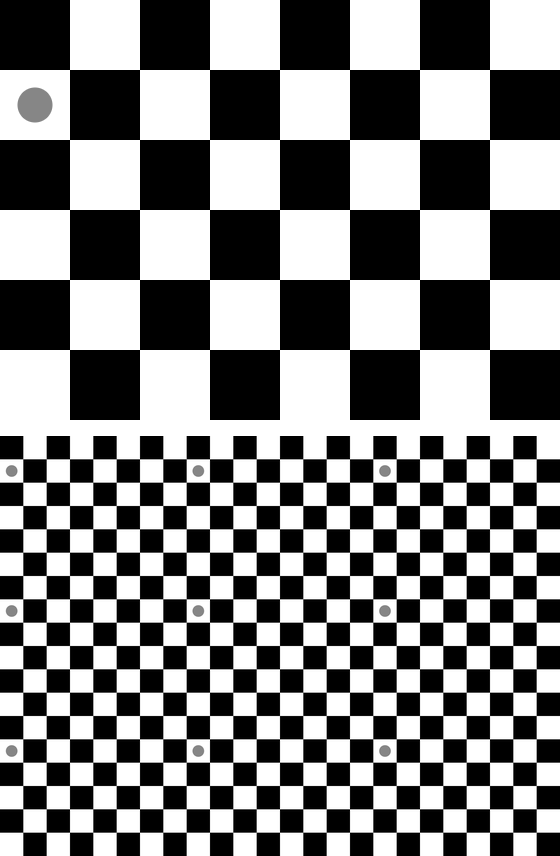
Top: one tile. Bottom: repeated 3 by 3.
A Shadertoy shader for this pattern:

```glsl
#define CELLS vec2(8.0, 6.0)
#define DARK vec3(0.0)
#define LIGHT vec3(1.0)
#define DOT_COLOR vec3(0.525)
#define DOT_CELL vec2(0.0, 4.0)
#define DOT_RADIUS 0.25

// Signed distance to the nearest cell border: positive in even cells, negative in odd ones
vec2 signedBorder(vec2 p) {
    return 0.5 - abs(mod(p + 0.5, 2.0) - 1.0);
}

// Smooth checkerboard: 1 in light cells, 0 in dark cells
float checker(vec2 p, vec2 pixel) {
    vec2 wave = clamp(signedBorder(p) / (0.5 * pixel), -1.0, 1.0);
    return 0.5 + 0.5 * wave.x * wave.y;
}

// Coverage of the disc centred in its cell, wrapped around the canvas
float disc(vec2 p, float pixel) {
    vec2 offset = mod(p - DOT_CELL - 0.5 + 0.5 * CELLS, CELLS) - 0.5 * CELLS;
    return clamp(0.5 - (length(offset) - DOT_RADIUS) / pixel, 0.0, 1.0);
}

void mainImage(out vec4 fragColor, in vec2 fragCoord) {
    // One unit per cell
    vec2 pixel = CELLS / iResolution.xy;
    vec2 p = fragCoord * pixel;

    vec3 color = mix(DARK, LIGHT, checker(p, pixel));
    color = mix(color, DOT_COLOR, disc(p, max(pixel.x, pixel.y)));
    fragColor = vec4(color, 1.0);
}
```
